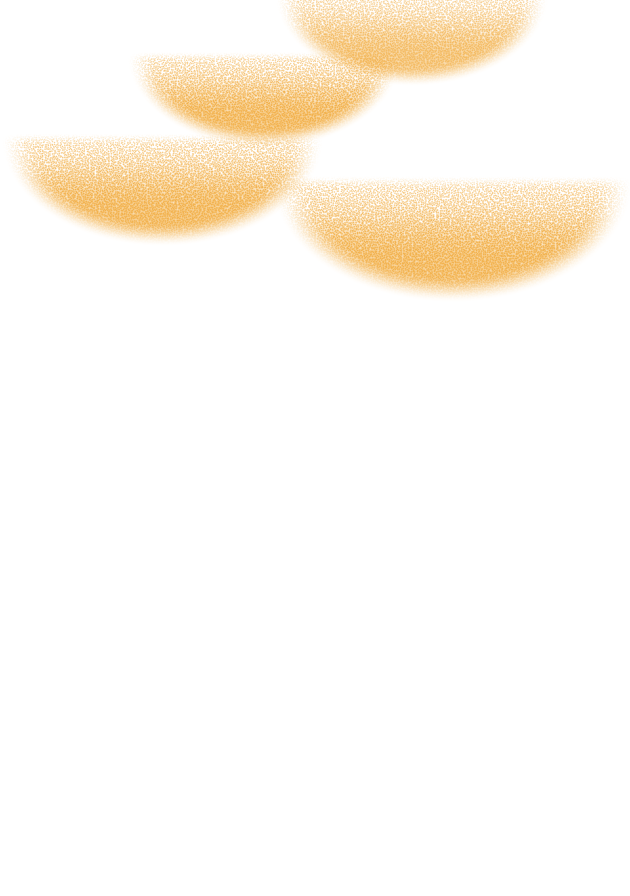
Reproduce this background procedurally as a WebGL 1 fragment shader.

```glsl
precision highp float;

uniform vec2 u_resolution;

vec2 hash2(vec2 p) {
  vec3 q = fract(p.xyx * vec3(0.1031, 0.103, 0.0973));
  q += dot(q, q.yzx + 33.33);
  return fract((q.xx + q.yz) * q.zy);
}

// Distance to the nearest scattered speck
float cellular(vec2 p) {
  vec2 cell = floor(p);
  vec2 local = fract(p);
  float nearest = 2.0;
  for (int y = -1; y <= 1; y++) {
    for (int x = -1; x <= 1; x++) {
      vec2 offset = vec2(float(x), float(y));
      nearest = min(nearest, length(offset + hash2(cell + offset) - local));
    }
  }
  return nearest;
}

// Coverage of a half ellipse hanging below its flat top
float bowl(vec2 p, vec2 topCenter, float radius, float grain) {
  vec2 q = (p - topCenter) / (radius * vec2(1.0, 0.68));
  float rim = 1.0 - smoothstep(0.84, 1.07, length(q));
  float top = smoothstep(-0.03, 0.09, q.y);
  float density = mix(0.2, 0.82, smoothstep(0.0, 0.72, q.y));
  float roughness = mix(1.1, 0.55, smoothstep(0.1, 0.9, q.y));
  return clamp(density + grain * roughness, 0.0, 1.0) * rim * top;
}

void main() {
  // Canvas widths, measured downward from the top edge
  vec2 p = vec2(gl_FragCoord.x, u_resolution.y - gl_FragCoord.y) / u_resolution.x;
  float grain = 0.45 - cellular(p * 330.0);

  // Overlapping bowls build up without exceeding full cover
  float gap = 1.0 - bowl(p, vec2(0.654, -0.012), 0.205, grain) * 0.88;
  gap *= 1.0 - bowl(p, vec2(0.420, 0.086), 0.205, grain);
  gap *= 1.0 - bowl(p, vec2(0.258, 0.216), 0.241, grain);
  gap *= 1.0 - bowl(p, vec2(0.718, 0.284), 0.270, grain);

  vec3 paper = vec3(1.0);
  vec3 amber = vec3(0.95, 0.70, 0.31);
  gl_FragColor = vec4(mix(amber, paper, gap), 1.0);
}
```
